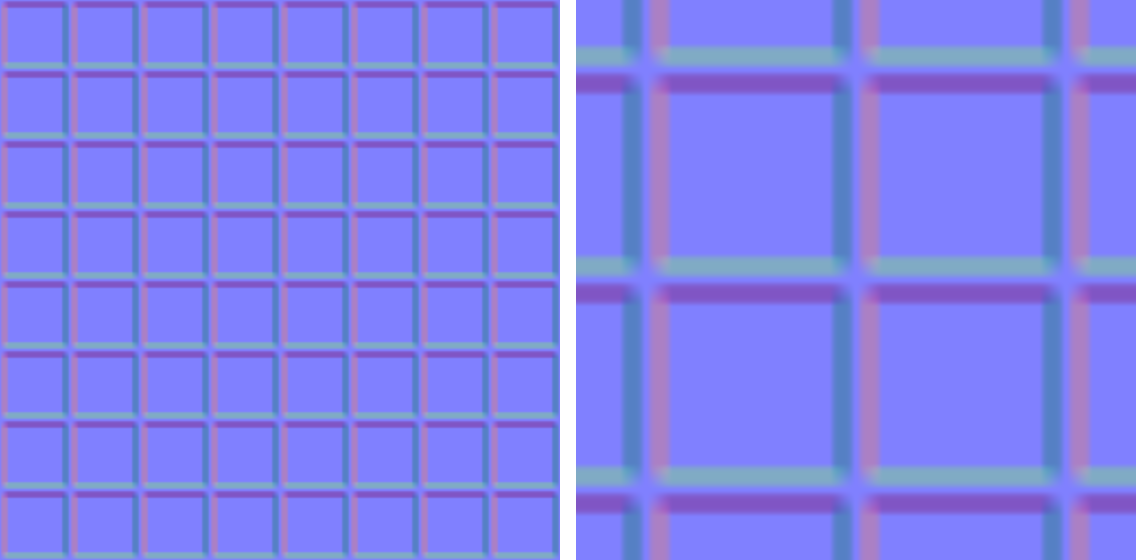
Left: the whole. Right: its middle third, enlarged.
A WebGL 1 fragment shader for this texture map:

```glsl
precision highp float;

uniform vec2 u_resolution;

const float TILES = 8.0;
const float BEVEL = 0.13;

// Height across one axis: 0 in the groove, 1 on the flat face
vec2 rise(vec2 edgeDistance) {
    return smoothstep(0.0, BEVEL, edgeDistance);
}

// Soft-ended steepness of the bevel, peaking halfway up
vec2 steepness(vec2 edgeDistance) {
    vec2 t = clamp(edgeDistance / BEVEL, 0.0, 1.0);
    return smoothstep(0.0, 1.0, 4.0 * t * (1.0 - t));
}

void main() {
    vec2 uv = gl_FragCoord.xy / u_resolution;
    vec2 local = fract(uv * TILES) - 0.5;
    vec2 edgeDistance = 0.5 - abs(local);

    // Slope of the product height rise.x * rise.y, rounding the corners
    vec2 slope = steepness(edgeDistance) * rise(edgeDistance).yx;

    // Red tilts toward the left bevel, green toward the lower one
    vec2 tilt = -sign(local) * slope;

    // Encode the tilt around the flat normal colour
    vec3 color = vec3(0.502 + 0.168 * tilt, 1.0 - 0.23 * min(length(slope), 1.0));
    gl_FragColor = vec4(color, 1.0);
}
```
